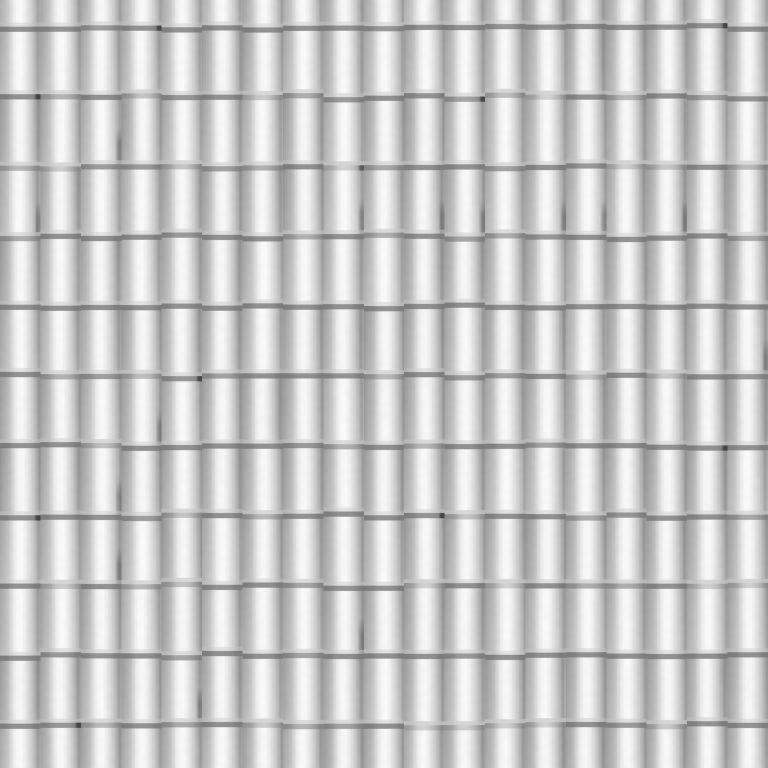
Reproduce this texture procedurally as a Shadertoy shader.

```glsl
// Pale clay roof: 19 columns of rounded tiles in 11 overlapping courses.
// A cyclic shade profile rounds each column; every course ends in a light lip
// and a thin shadow, whose height and depth vary from tile to tile.

const vec2  TILES       = vec2(19.0, 11.0);  // repeats across and down
const float COURSE_AT   = 0.64;    // height of the first course edge, in tiles
const float LIP_SIZE    = 0.0052;  // thickness of the tile end, canvas units
const float SHADOW_SIZE = 0.0068;  // thickness of the shadow under it
const float EDGE_JITTER = 0.0034;  // how far a tile end slips up or down
const float LIP_SHADE   = 0.82;
const float SHADOW_SHADE = 0.55;
const float SIDE_JITTER = 0.035;   // sideways slip, in tile widths
const float TONE_JITTER = 0.02;    // brightness spread between tiles
const float CRACK_RATE  = 0.05;    // share of tiles with a darkened seam
const float CHIP_RATE   = 0.04;    // share of tiles with a dark corner gap
const float GRAIN       = 0.006;

// Shade across one tile, from the valley over the crown to the seam.
const int KNOTS = 12;
const float PROFILE[KNOTS] = float[KNOTS](
    0.66, 0.70, 0.75, 0.84, 0.925, 0.965, 0.97, 0.935, 0.87, 0.80, 0.71, 0.60);

// Random value per tile; the tile index wraps at the canvas borders.
float hash(vec2 tile, float seed) {
    vec3 p = fract(vec3(mod(tile, TILES), seed) * vec3(0.1031, 0.1130, 0.0973) + 0.17);
    p += dot(p, p.yzx + 33.33);
    return fract((p.x + p.y) * p.z);
}

float profile(float u) {
    float x = fract(u) * float(KNOTS) - 0.5;
    int i = int(floor(x)) + KNOTS;
    return mix(PROFILE[i % KNOTS], PROFILE[(i + 1) % KNOTS], smoothstep(0.0, 1.0, fract(x)));
}

// Soft band between two heights.
float band(float y, float low, float high, float blur) {
    return smoothstep(low - blur, low + blur, y) * (1.0 - smoothstep(high - blur, high + blur, y));
}

// Layered sines with whole frequencies, so the grain wraps.
float grain(vec2 uv) {
    vec2 a = uv * 6.2831853;
    return sin(a.x * 31.0 + 2.0 * sin(a.y * 17.0)) * sin(a.y * 43.0 + 2.0 * sin(a.x * 13.0));
}

float roof(vec2 uv, float blur) {
    vec2 p = uv * TILES - vec2(0.0, COURSE_AT);
    float column = floor(p.x);
    float u = fract(p.x);

    // Signed height above the nearest course edge.
    vec2 edge = vec2(column, floor(p.y + 0.5));
    float slip = (hash(edge, 1.0) + hash(edge, 2.0) - 1.0) * EDGE_JITTER;
    float height = (p.y - edge.y) / TILES.y - slip;
    vec2 tile = edge - vec2(0.0, height < 0.0 ? 1.0 : 0.0);
    float below = fract(-height * TILES.y);   // 0 under the upper tile, 1 at the lip

    // Rounded body, its valley slightly darker under the upper tile.
    float shade = profile(u + (hash(tile, 3.0) - 0.5) * 2.0 * SIDE_JITTER);
    float valley = 1.0 - smoothstep(0.65, 0.93, shade);
    shade += valley * mix(-0.025, 0.03, below);
    shade += (hash(tile, 4.0) - 0.5) * 2.0 * TONE_JITTER * (0.3 + valley);

    // Occasional cracks along the seam.
    float seam = smoothstep(0.84, 0.92, u);
    float crack = step(hash(tile, 5.0), CRACK_RATE) * smoothstep(0.45, 0.75, below);
    shade -= 0.14 * seam * crack;
    shade += GRAIN * grain(uv);

    // Tile end and the shadow it casts; whole courses differ in depth.
    float course = hash(vec2(0.0, edge.y), 6.0);
    float depth = smoothstep(0.05, 0.6, 0.55 * course + 0.75 * hash(edge, 7.0));
    float lip = band(height, 0.0, LIP_SIZE, blur);
    float shadow = band(height, -SHADOW_SIZE, 0.0, blur);
    shade = mix(shade, LIP_SHADE - 0.07 * valley, lip * mix(0.9, 0.55, depth));
    shade = mix(shade, SHADOW_SHADE - 0.07 * valley, shadow * mix(0.35, 0.95, depth));

    // Small dark gaps where seam and course edge meet.
    float chip = step(hash(edge, 8.0), CHIP_RATE) * seam;
    return shade - 0.22 * chip * shadow;
}

void mainImage(out vec4 fragColor, in vec2 fragCoord) {
    float blur = 0.5 / iResolution.y;
    float shade = 0.0;
    // Four samples per pixel smooth the steps between neighbouring tiles.
    for (int i = 0; i < 4; i++) {
        vec2 offset = vec2(i % 2, i / 2) * 0.5 - 0.25;
        shade += 0.25 * roof((fragCoord + offset) / iResolution.xy, blur);
    }
    fragColor = vec4(vec3(clamp(shade, 0.0, 1.0)), 1.0);
}
```
